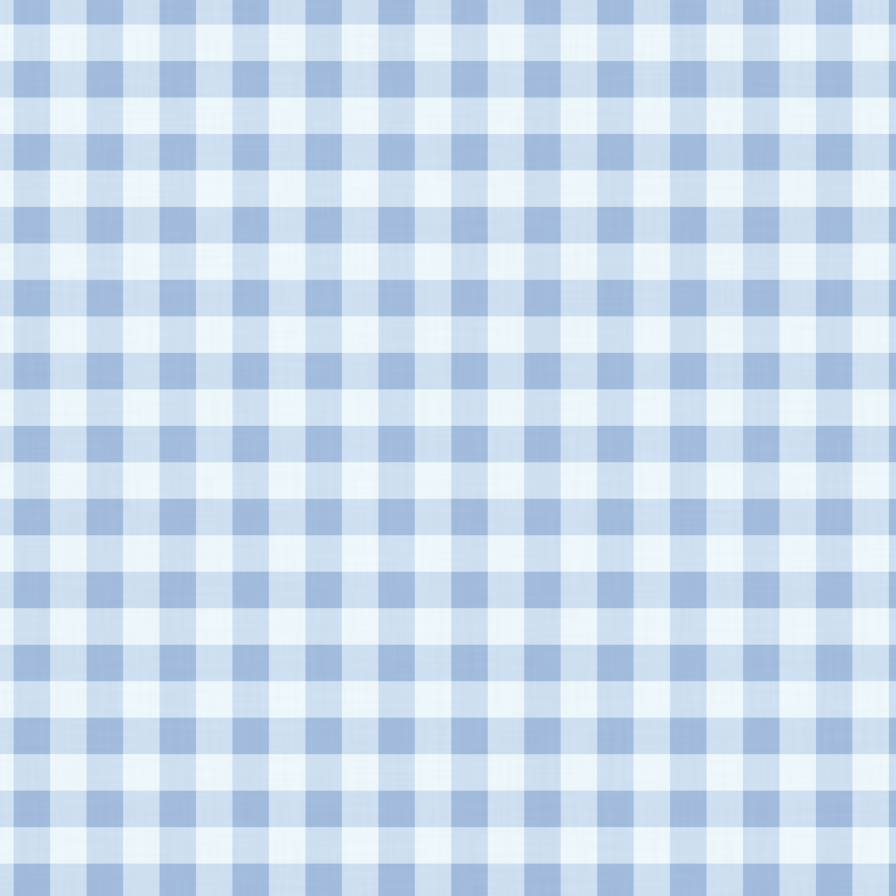
Write a Shadertoy shader that draws this pattern.

```glsl
// Pale blue gingham cloth: two crossing sets of even stripes with a faint thread texture.

const vec2  REPEATS      = vec2(12.285, 12.28);   // checks across and down
const vec2  BAND_CENTER  = vec2(0.0356, 0.0158);  // centre of the first stripe, canvas units
const float BAND_HALF    = 0.25;                  // half stripe width, in repeats
const float EDGE_SOFT    = 0.008;                 // woven edge softness, in repeats
const float THREADS      = 300.0;                 // threads per canvas side
const float SLUB_LENGTH  = 0.045;                 // length of thread variation, canvas units
const float THREAD_DEPTH = 0.022;                 // strength of thread variation
const float CLOUD_SCALE  = 5.0;                   // size of the soft tonal drift
const float CLOUD_DEPTH  = 0.006;                 // strength of the soft tonal drift

const vec3 WHITE_CHECK = vec3(0.930, 0.966, 0.983);
const vec3 PALE_CHECK  = vec3(0.808, 0.875, 0.943);
const vec3 BLUE_CHECK  = vec3(0.636, 0.736, 0.869);

float hash(vec2 p) {
    return fract(sin(dot(p, vec2(127.1, 311.7))) * 43758.5453);
}

float valueNoise(vec2 p) {
    vec2 cell = floor(p);
    vec2 f = fract(p);
    f = f * f * (3.0 - 2.0 * f);
    float low  = mix(hash(cell), hash(cell + vec2(1.0, 0.0)), f.x);
    float high = mix(hash(cell + vec2(0.0, 1.0)), hash(cell + vec2(1.0, 1.0)), f.x);
    return mix(low, high, f.y);
}

// Coverage of the vertical (x) and horizontal (y) stripes.
vec2 stripes(vec2 p, float pixel) {
    vec2 u = (p - BAND_CENTER) * REPEATS;
    vec2 inside = BAND_HALF - abs(fract(u + 0.5) - 0.5);
    vec2 soft = max(0.75 * pixel * REPEATS, vec2(EDGE_SOFT));
    return smoothstep(-soft, soft, inside);
}

// Uneven warp and weft threads, centred on zero.
float weave(vec2 p) {
    float warp = valueNoise(vec2(p.x * THREADS, p.y / SLUB_LENGTH));
    float weft = valueNoise(vec2(p.x / SLUB_LENGTH, p.y * THREADS) + 57.0);
    return 0.5 * (warp + weft) - 0.5;
}

void mainImage(out vec4 fragColor, in vec2 fragCoord) {
    float pixel = 1.0 / iResolution.y;
    vec2 p = fragCoord * pixel;

    // One stripe gives the pale tint, two crossing stripes the full blue.
    vec2 band = stripes(p, pixel);
    vec3 color = mix(WHITE_CHECK, PALE_CHECK, max(band.x, band.y));
    color = mix(color, BLUE_CHECK, band.x * band.y);

    // Threads fade out once they are finer than the pixels.
    float threadFade = 1.0 - smoothstep(0.7, 1.5, THREADS * pixel);
    color += THREAD_DEPTH * threadFade * weave(p);
    color += CLOUD_DEPTH * (valueNoise(p * CLOUD_SCALE) - 0.5);

    fragColor = vec4(clamp(color, 0.0, 1.0), 1.0);
}
```
